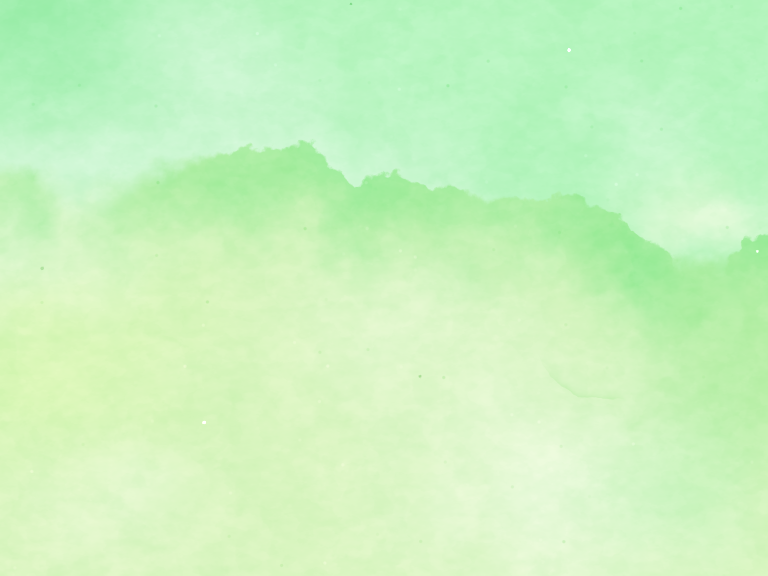
A Shadertoy shader for this background:

```glsl
// Green watercolour background: a mint wash above a ragged pigment ridge and a pale lime wash.

const vec3 MINT = vec3(0.71, 0.96, 0.745);
const vec3 DEEP_MINT = vec3(0.61, 0.93, 0.67);
const vec3 PALE_MINT = vec3(0.83, 0.97, 0.85);
const vec3 LIME = vec3(0.85, 0.96, 0.75);
const vec3 YELLOW_LIME = vec3(0.85, 0.97, 0.70);
const vec3 CREAM = vec3(0.915, 0.98, 0.86);
const vec3 LEAF = vec3(0.69, 0.93, 0.63);
const vec3 PIGMENT = vec3(0.56, 0.915, 0.57);

// Ridge nodes: position across, height, pigment strength
const int NODES = 15;
const vec3 RIDGE[NODES] = vec3[NODES](
    vec3(0.0, 0.70, 0.5), vec3(0.045, 0.70, 0.55), vec3(0.085, 0.65, 0.1),
    vec3(0.15, 0.67, 0.42), vec3(0.23, 0.715, 0.55), vec3(0.31, 0.733, 0.68),
    vec3(0.405, 0.753, 0.85), vec3(0.46, 0.682, 0.85), vec3(0.51, 0.70, 0.75),
    vec3(0.63, 0.655, 0.62), vec3(0.735, 0.663, 0.72), vec3(0.83, 0.595, 0.95),
    vec3(0.89, 0.552, 0.55), vec3(0.945, 0.555, 0.5), vec3(0.97, 0.59, 0.95));

// Paint flecks: position, then brightness change
const int FLECKS = 6;
const vec3 FLECK[FLECKS] = vec3[FLECKS](
    vec3(0.741, 0.913, 1.0), vec3(0.266, 0.267, 1.0), vec3(0.986, 0.564, 1.0),
    vec3(0.457, 0.993, -0.6), vec3(0.547, 0.347, -0.4), vec3(0.055, 0.534, -0.3));

float hash(vec2 p) {
    vec3 q = fract(vec3(p.xyx) * 0.1031);
    q += dot(q, q.yzx + 33.33);
    return fract((q.x + q.y) * q.z);
}

float noise(vec2 p) {
    vec2 cell = floor(p), f = fract(p);
    f = f * f * (3.0 - 2.0 * f);
    return mix(mix(hash(cell), hash(cell + vec2(1, 0)), f.x),
               mix(hash(cell + vec2(0, 1)), hash(cell + vec2(1, 1)), f.x), f.y);
}

// Fractal noise centred on zero
float fbm(vec2 p) {
    float sum = 0.0, amp = 0.5;
    for (int i = 0; i < 5; i++) {
        sum += amp * (noise(p) - 0.5);
        p = mat2(1.6, 1.2, -1.2, 1.6) * p + 17.3;
        amp *= 0.5;
    }
    return sum;
}

// Patches with crisp dried rims, centred on zero
float blotch(vec2 p) {
    return smoothstep(-0.04, 0.04, fbm(p)) - 0.5;
}

// Soft elliptical stain
vec3 stain(vec3 base, vec2 uv, vec2 centre, vec2 radius, vec3 tint, float amount) {
    vec2 d = (uv - centre) / radius;
    return mix(base, tint, amount * exp(-dot(d, d)));
}

vec2 ridgeAt(float x) {
    vec2 r = RIDGE[0].yz;
    for (int i = 1; i < NODES; i++)
        r = mix(r, RIDGE[i].yz, clamp((x - RIDGE[i - 1].x) / (RIDGE[i].x - RIDGE[i - 1].x), 0.0, 1.0));
    return r;
}

vec3 upperWash(vec2 uv, float above) {
    vec3 c = stain(MINT, uv, vec2(0.07, 0.96), vec2(0.15, 0.2), DEEP_MINT, 0.85);
    c = stain(c, uv, vec2(0.27, 0.88), vec2(0.11, 0.16), PALE_MINT, 0.7);
    c = stain(c, uv, vec2(0.84, 0.78), vec2(0.07, 0.09), PALE_MINT, 0.5);
    c = stain(c, uv, vec2(0.92, 0.62), vec2(0.1, 0.08), CREAM, 0.75);
    c = stain(c, uv, vec2(0.06, 0.70), vec2(0.16, 0.09), PALE_MINT, 0.8);
    float halo = exp(-max(above, 0.0) / 0.08) * (1.0 - smoothstep(0.55, 0.72, uv.x));
    return mix(c, PALE_MINT, 0.75 * halo);
}

vec3 lowerWash(vec2 uv) {
    vec3 c = stain(LIME, uv, vec2(0.06, 0.38), vec2(0.2, 0.18), YELLOW_LIME, 0.75);
    c = stain(c, uv, vec2(0.04, 0.6), vec2(0.13, 0.11), CREAM, 0.75);
    c = stain(c, uv, vec2(0.53, 0.45), vec2(0.15, 0.13), CREAM, 0.45);
    c = stain(c, uv, vec2(0.72, 0.16), vec2(0.18, 0.22), CREAM, 0.95);
    c = stain(c, uv, vec2(0.16, 0.14), vec2(0.1, 0.1), CREAM, 0.45);
    c = stain(c, uv, vec2(0.97, 0.38), vec2(0.14, 0.19), LEAF, 0.85);
    return stain(c, uv, vec2(0.9, 0.15), vec2(0.11, 0.14), MINT, 0.3);
}

void mainImage(out vec4 fragColor, in vec2 fragCoord) {
    vec2 uv = fragCoord / iResolution.xy;
    vec2 p = fragCoord / iResolution.y;
    float aspect = iResolution.x / iResolution.y;
    float pixel = 1.0 / iResolution.y;
    vec2 flow = uv + 0.1 * vec2(fbm(p * 6.0), fbm(p * 6.0 + 40.0)) + 0.05 * fbm(p * 30.0 + 8.0);

    // Ragged ridge, crisp where the pigment is strong
    vec2 ridge = ridgeAt(uv.x + 0.03 * fbm(p * 28.0 + 9.0));
    float depth = ridge.x - uv.y + 0.045 * fbm(p * 26.0) + 0.018 * fbm(p * 65.0 + 3.0);
    float softness = mix(0.05, 0.002, smoothstep(0.35, 0.68, ridge.y)) + pixel;
    float below = smoothstep(-softness, softness, depth);
    float ragged = 0.12 * fbm(p * 7.0 + 5.0) + 0.05 * fbm(p * 30.0 + 21.0);
    float fade = max(depth + ragged, 0.0) / 0.125;
    float patches = 0.93 + 0.5 * fbm(p * 12.0) + 0.09 * blotch(p * 24.0 + 50.0);
    float pigment = clamp(ridge.y * exp(-fade * fade) * patches, 0.0, 1.0);
    vec3 color = mix(upperWash(flow, -depth), mix(lowerWash(flow), PIGMENT, pigment), below);

    // Dried waterline at the lower right
    float line = 0.3 + 0.085 * exp(-max(uv.x - 0.7, 0.0) * 28.0) + 0.03 * fbm(p * 24.0);
    float span = smoothstep(0.69, 0.74, uv.x) * (1.0 - smoothstep(0.79, 0.82, uv.x));
    float under = uv.y - line;
    color -= vec3(0.06, 0.015, 0.06) * span * smoothstep(-0.003, 0.0, under) * exp(-max(under, 0.0) / 0.009);

    // Mottling, dried rims and paper grain
    float mottle = 0.05 * fbm(p * 10.0 + 70.0) + 0.014 * blotch(p * 16.0 + 31.0);
    mottle += 0.012 * blotch(p * vec2(30.0, 42.0) + 90.0) + 0.045 * fbm(p * vec2(50.0, 85.0));
    color += vec3(1.0, 0.25, 0.9) * mottle;

    // Faint random specks, then the bold flecks
    vec2 cell = floor(p * 24.0);
    vec2 spot = 0.25 + 0.5 * vec2(hash(cell + 11.0), hash(cell + 57.0));
    float speck = 1.0 - smoothstep(0.03, 0.1, length(fract(p * 24.0) - spot));
    color += speck * step(hash(cell), 0.14) * (hash(cell + 83.0) - 0.6) * vec3(0.16, 0.05, 0.16);
    for (int i = 0; i < FLECKS; i++) {
        float dist = length(p - FLECK[i].xy * vec2(aspect, 1.0)) + 0.004 * fbm(p * 150.0);
        float mask = 1.0 - smoothstep(0.001, 0.004, dist);
        color += mask * FLECK[i].z * vec3(0.5, 0.25, 0.5);
    }
    fragColor = vec4(clamp(color, 0.0, 1.0), 1.0);
}
```
